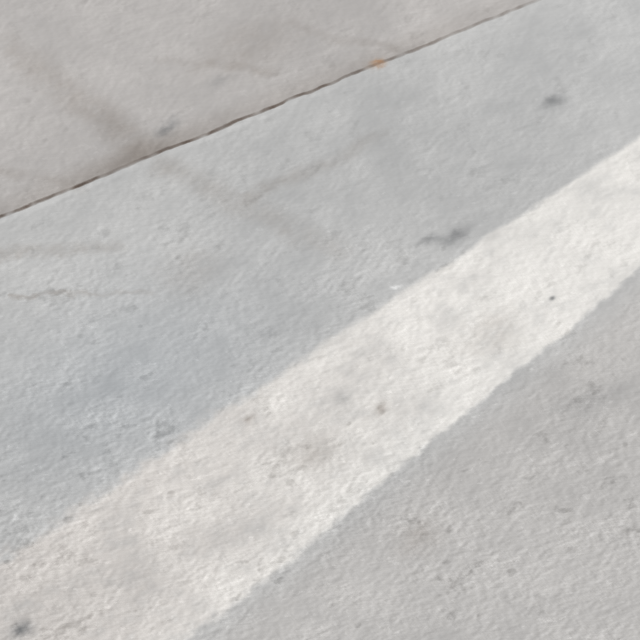
This texture is drawn by a three.js fragment shader. Its source:

```glsl
// Weathered concrete road seen at a slant: a slab joint at the upper left and a
// worn pale stripe rising to the right. Straight lines place the large regions;
// layered noise breaks up their edges and adds stains, cracks, pits and grit.

varying vec2 vUv;

// Lines as (height at x = 0, slope)
const vec2 JOINT = vec2(0.661, 0.404);
const vec2 STRIPE_TOP = vec2(0.128, 0.659);
const vec2 STRIPE_BOTTOM = vec2(-0.243, 0.82);

const vec3 SLAB = vec3(0.728, 0.715, 0.705);
const vec3 ROAD = vec3(0.738, 0.738, 0.734);
const vec3 ROAD_COOL = vec3(0.696, 0.706, 0.713);
const vec3 ROAD_NEAR = vec3(0.740, 0.732, 0.723);
const vec3 PAINT = vec3(0.900, 0.890, 0.872);
const vec3 PAINT_WORN = vec3(0.812, 0.793, 0.775);
const vec3 DIRT = vec3(0.50, 0.465, 0.435);
const vec3 SOOT = vec3(0.45, 0.455, 0.46);
const vec3 RUST = vec3(0.68, 0.49, 0.34);
const vec3 JOINT_DARK = vec3(0.37, 0.325, 0.295);
const float GRIT = 0.11;
const float MOTTLE = 0.085;
const float PITS = 0.085;

float hash(vec2 p) {
  return fract(sin(dot(p, vec2(127.1, 311.7))) * 43758.5453);
}

float noise(vec2 p) {
  vec2 i = floor(p), f = fract(p);
  f = f * f * (3.0 - 2.0 * f);
  return mix(mix(hash(i), hash(i + vec2(1, 0)), f.x),
             mix(hash(i + vec2(0, 1)), hash(i + vec2(1, 1)), f.x), f.y);
}

// Layered noise centred on zero
float fbm(vec2 p) {
  float sum = -0.47, amp = 0.5;
  for (int i = 0; i < 4; i++) {
    sum += amp * noise(p);
    p = mat2(1.6, 1.2, -1.2, 1.6) * p + 7.3;
    amp *= 0.5;
  }
  return sum;
}

float above(vec2 p, vec2 line) {
  return (p.y - line.x - line.y * p.x) / sqrt(1.0 + line.y * line.y);
}

// Soft ellipse leaning up to the right
float spot(vec2 p, float x, float y, float rx, float ry) {
  vec2 d = p - vec2(x, y);
  d.y -= 0.25 * d.x;
  d /= vec2(rx, ry);
  return exp(-1.3 * dot(d, d));
}

float streak(vec2 p, vec2 a, vec2 b, float width) {
  vec2 d = b - a;
  float t = clamp(dot(p - a, d) / dot(d, d), 0.0, 1.0);
  return (1.0 - smoothstep(0.0, width, length(p - a - d * t))) * (1.0 - 0.5 * t);
}

void main() {
  vec2 p = vUv;
  vec2 q = mat2(0.94, -0.34, 0.34, 0.94) * p * vec2(1.0, 1.5);
  float broad = fbm(q * 5.0), patches = fbm(q * 17.0 + 31.0), fine = fbm(q * 52.0 + 11.0);
  vec2 wobble = vec2(fbm(p * 24.0), fbm(p * 24.0 + 40.0));
  vec2 w = p + 0.024 * wobble + 0.012 * vec2(fine, fbm(q * 60.0 + 83.0));
  float near = 1.0 - smoothstep(0.1, 0.95, p.y);
  float joint = above(p, JOINT) + 0.005 * wobble.x + 0.003 * fine;
  float rough = mix(0.028, 0.010, smoothstep(0.1, 0.8, p.x));
  float top = above(p, STRIPE_TOP) + rough * (patches + fine);
  float bottom = above(p, STRIPE_BOTTOM) + rough * (patches + fine);

  // Road, slab and worn stripe
  vec3 color = mix(ROAD, ROAD_COOL, spot(p, 0.2, 0.4, 0.28, 0.17));
  color = mix(color, ROAD_NEAR, smoothstep(-0.02, 0.06, -bottom));
  color += 0.02 * smoothstep(0.65, 1.0, p.x) * smoothstep(0.6, 1.0, p.y);
  color = mix(color, SLAB, smoothstep(-0.002, 0.004, joint));
  float blur = 0.5 * rough;
  float paint = smoothstep(-blur, blur, -top) * smoothstep(-blur, blur, bottom);
  float fresh = smoothstep(0.0, 0.9, p.x + 0.4 * patches) + 0.25 * (1.0 - smoothstep(0.0, 0.08, bottom));
  color = mix(color, mix(PAINT_WORN, PAINT, min(fresh, 1.0)), paint * (0.95 + 0.5 * min(patches + fine, 0.0)));

  // Brown stains and cracks
  float dirt = 0.28 * streak(w, vec2(0.21, 0.78), vec2(0.02, 0.92), 0.04);
  dirt += 0.16 * streak(w, vec2(0.43, 0.89), vec2(0.25, 0.91), 0.012);
  dirt += 0.16 * streak(w, vec2(0.0, 0.733), vec2(0.13, 0.705), 0.016);
  dirt += 0.16 * streak(w, vec2(0.62, 0.925), vec2(0.46, 0.955), 0.012);
  dirt += 0.20 * streak(w, vec2(0.39, 0.69), vec2(0.60, 0.79), 0.018);
  dirt += 0.18 * streak(w, vec2(0.25, 0.74), vec2(0.53, 0.61), 0.03);
  dirt += 0.24 * streak(w, vec2(0.0, 0.605), vec2(0.19, 0.617), 0.018);
  dirt += 0.26 * streak(w, vec2(0.02, 0.537), vec2(0.24, 0.546), 0.006);
  dirt += 0.20 * spot(w, 0.39, 0.925, 0.08, 0.04) + 0.14 * spot(w, 0.30, 0.58, 0.05, 0.04);
  dirt += 0.24 * spot(w, 0.495, 0.295, 0.035, 0.025) + 0.16 * spot(w, 0.77, 0.48, 0.055, 0.035);
  dirt += 0.20 * spot(w, 0.657, 0.16, 0.035, 0.03) + 0.42 * spot(w, 0.592, 0.36, 0.011, 0.01);
  dirt += 0.32 * spot(w, 0.387, 0.345, 0.013, 0.009);
  color = mix(color, DIRT, clamp(dirt * (1.0 + 1.6 * fine), 0.0, 0.7));

  // Grey marks
  float soot = 0.6 * spot(w, 0.26, 0.802, 0.019, 0.009) + 0.5 * spot(w, 0.868, 0.842, 0.017, 0.009);
  soot += 0.55 * spot(w, 0.713, 0.634, 0.026, 0.012) + 0.4 * spot(w, 0.669, 0.626, 0.02, 0.007);
  soot += 0.2 * spot(w, 0.345, 0.872, 0.027, 0.01) + 0.75 * spot(w, 0.03, 0.015, 0.022, 0.015);
  soot += 0.8 * spot(p, 0.863, 0.534, 0.005, 0.004) + 0.25 * spot(w, 0.54, 0.375, 0.014, 0.012);
  soot += 0.22 * spot(w, 0.417, 0.473, 0.015, 0.012) + 0.18 * spot(w, 0.925, 0.375, 0.075, 0.025);
  color = mix(color, SOOT, clamp(soot * (1.0 + fine), 0.0, 0.85));

  // Joint: shaded lip, pale lower edge, dark broken gap and a rust fleck
  float lip = smoothstep(-0.002, 0.003, joint) * (1.0 - smoothstep(0.003, 0.04, joint));
  float smear = 0.2 + 0.35 * spot(w, 0.21, 0.765, 0.1, 0.05);
  color = mix(color, DIRT, lip * smear * (1.0 - 0.6 * smoothstep(0.6, 0.85, p.x)));
  color += 0.035 * (1.0 - smoothstep(0.001, 0.008, abs(joint + 0.006))) * (1.0 - p.x);
  float gap = 1.0 - smoothstep(0.0005, 0.004, abs(joint));
  color = mix(color, JOINT_DARK, gap * mix(0.75, 0.35, smoothstep(0.4, 0.8, p.x)) * (0.3 + noise(p * 75.0)));
  color = mix(color, RUST, 0.6 * spot(w, 0.586, 0.899, 0.014, 0.005));

  // Mottling, embossed grit, dark pits and pale grains
  vec2 g = q * 105.0;
  float relief = fbm(g) - fbm(g + vec2(0.4, -0.5));
  color += MOTTLE * (broad + 0.8 * patches + 0.45 * fine) * vec3(1.0, 0.97, 0.93);
  color += GRIT * relief * (0.45 + 0.75 * near) * (1.0 + 1.5 * patches);
  float pits = smoothstep(0.14, 0.36, fbm(q * 43.0 + 57.0) + 0.4 * patches);
  float grains = smoothstep(0.16, 0.36, fbm(q * 80.0 + 91.0));
  color += PITS * (0.6 * grains - pits) * (0.35 + 0.65 * near);
  color += 0.14 * spot(w, 0.617, 0.554, 0.008, 0.004);
  gl_FragColor = vec4(clamp(color, 0.0, 1.0), 1.0);
}
```
